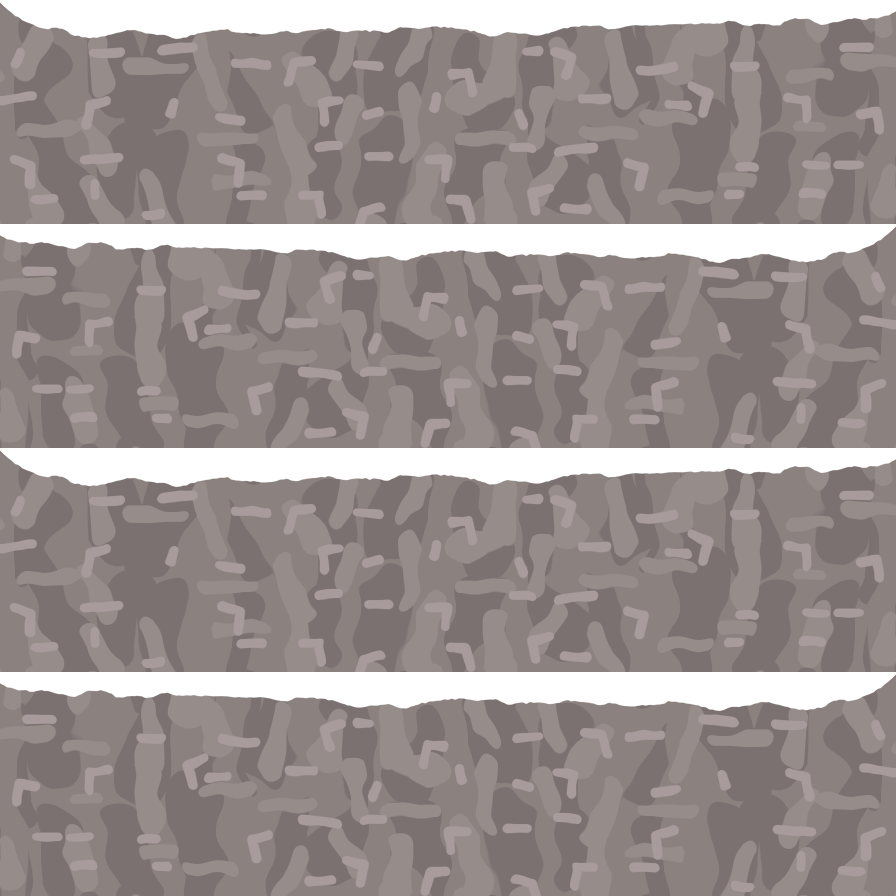
Write a WebGL 1 fragment shader that draws this pattern.

```glsl
precision highp float;
// Four stacked bands of rough rock face under a ragged white skyline, every
// second band mirrored. Each band layers hash-scattered tapered strokes: dark
// hollows, light facets, then small chips that are straight or hooked.

uniform vec2 u_resolution;

const float BANDS = 4.0;
const vec3 SKY = vec3(1.0);
const vec3 ROCK = vec3(0.545, 0.508, 0.502);
const vec3 HOLLOW = vec3(0.482, 0.443, 0.439);
const vec3 FACET = vec3(0.588, 0.549, 0.541);
const vec3 CHIP = vec3(0.655, 0.608, 0.608);
const vec2 HOLLOW_CELL = vec2(0.32, 0.45);
const vec2 FACET_CELL = vec2(0.29, 0.29);
const vec2 CHIP_CELL = vec2(0.31, 0.21);
const float CHIP_RADIUS = 0.021;
const float CHIP_ROWS = 4.0;
const float SEAM_HALF_WIDTH = 0.055;
const float SKY_DEPTH = 0.145;

float hash(vec2 p) {
  return fract(sin(dot(p, vec2(127.1, 311.7))) * 43758.5453);
}

vec2 hash2(vec2 p) {
  return vec2(hash(p), hash(p + 37.3));
}

float noise(vec2 p) {
  vec2 i = floor(p), f = fract(p);
  f = f * f * (3.0 - 2.0 * f);
  return mix(mix(hash(i), hash(i + vec2(1.0, 0.0)), f.x),
             mix(hash(i + vec2(0.0, 1.0)), hash(i + 1.0), f.x), f.y);
}

vec2 warp(vec2 p, float frequency, float amount) {
  vec2 q = p * frequency;
  return p + amount * (vec2(noise(q), noise(q + 51.7)) - 0.5);
}

// Distance to a stroke from a to b whose radius runs from ra to rb
float stroke(vec2 p, vec2 a, vec2 b, float ra, float rb) {
  vec2 d = b - a;
  float h = clamp(dot(p - a, d) / dot(d, d), 0.0, 1.0);
  return length(p - a - d * h) - mix(ra, rb, h);
}

float hollow(vec2 p, vec2 id) {
  vec2 r = hash2(id + 3.1), s = hash2(id + 8.6);
  vec2 c = (id + 0.5 + 0.55 * (r - 0.5)) * HOLLOW_CELL;
  vec2 h = vec2(0.16 * (s.x - 0.5), 0.11 + 0.11 * s.y);
  return stroke(p, c - h, c + h, 0.05 + 0.10 * r.y, 0.04 + 0.10 * s.x);
}

float facet(vec2 p, vec2 id) {
  vec2 r = hash2(id + 15.4), s = hash2(id + 22.9);
  if (hash(id + 5.7) > 0.88) return 1.0;
  vec2 c = (id + 0.5 + 0.5 * (r - 0.5)) * FACET_CELL;
  if (s.x < 0.4) {
    vec2 bar = vec2(0.06 + 0.07 * s.y, 0.02 * (r.x - 0.5));
    return stroke(p, c - bar, c + bar, 0.031, 0.027);
  }
  vec2 h = vec2(0.12 * (r.y - 0.5), 0.06 + 0.08 * s.y);
  return stroke(p, c - h, c + h, 0.03 + 0.05 * r.x, 0.02 + 0.035 * s.x);
}

float chip(vec2 p, vec2 id) {
  vec2 r = hash2(id + 41.2), s = hash2(id + 63.8);
  float kind = hash(id + 77.5);
  if (kind > 0.87 || id.y < 0.0 || id.y >= CHIP_ROWS) return 1.0;
  vec2 c = (id + 0.5 + 0.6 * (r - 0.5)) * CHIP_CELL;
  if (kind < 0.26) {
    float side = s.x < 0.5 ? -1.0 : 1.0;
    vec2 across = c + vec2(0.075 * side, 0.05 * (s.y - 0.2));
    vec2 down = c + vec2(0.05 * (r.x - 0.5), -0.085);
    return min(stroke(p, c, across, CHIP_RADIUS, CHIP_RADIUS),
               stroke(p, c, down, CHIP_RADIUS, CHIP_RADIUS));
  }
  vec2 h = kind < 0.40 ? vec2(0.02 * (s.x - 0.5), 0.025)
                       : vec2(0.02 + 0.06 * s.x, 0.016 * (s.y - 0.4));
  return stroke(p, c - h, c + h, CHIP_RADIUS, CHIP_RADIUS);
}

// Height of the ragged rock top, rising at both ends of the band
float skyline(float x) {
  float depth = SKY_DEPTH - 0.05 * smoothstep(2.5, 3.1, x);
  depth -= 0.11 * exp(-9.0 * x) + 0.06 * exp(-12.0 * (BANDS - x));
  depth += 0.055 * (noise(vec2(x * 5.0, 2.5)) - 0.5);
  depth += 0.035 * (noise(vec2(x * 15.0, 7.5)) - 0.5);
  return 1.0 - depth + 0.008 * (noise(vec2(x * 60.0, 4.5)) - 0.5);
}

void main() {
  vec2 p = gl_FragCoord.xy / u_resolution * BANDS;
  float aa = 0.75 * BANDS / u_resolution.y;
  float band = floor(p.y);
  p.y -= band;
  if (mod(band, 2.0) < 0.5) p.x = BANDS - p.x;

  vec2 hp = warp(p, 7.0, 0.10), fp = warp(p, 11.0, 0.045), cp = warp(p, 18.0, 0.012);
  float dark = 1.0, chips = 1.0;
  float light = stroke(fp, vec2(2.09, 0.57), vec2(2.20, 0.57), 0.09, 0.04);
  for (int j = -1; j <= 1; j++) {
    for (int i = -1; i <= 1; i++) {
      vec2 n = vec2(float(i), float(j));
      dark = min(dark, hollow(hp, floor(hp / HOLLOW_CELL) + n));
      light = min(light, facet(fp, floor(fp / FACET_CELL) + n));
      chips = min(chips, chip(cp, floor(cp / CHIP_CELL) + n));
    }
  }
  // Upright seams of plain rock part the hollows
  dark = max(dark, SEAM_HALF_WIDTH - abs(fract(hp.x + 0.54) - 0.5));

  vec3 color = mix(HOLLOW, ROCK, smoothstep(-aa, aa, dark));
  color = mix(FACET, color, smoothstep(-aa, aa, light));
  color = mix(CHIP, color, smoothstep(-aa, aa, chips));
  color = mix(color, SKY, smoothstep(-aa, aa, p.y - skyline(p.x)));
  gl_FragColor = vec4(color, 1.0);
}
```
